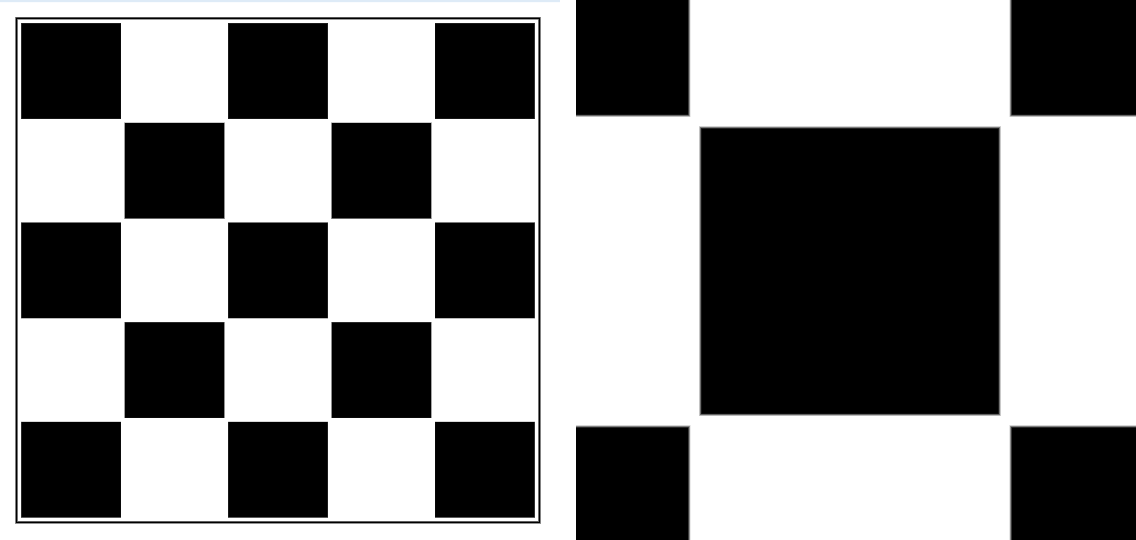
Left: the whole. Right: its middle third, enlarged.
A WebGL 2 fragment shader for this pattern:

```glsl
#version 300 es
precision highp float;
// A five by five checkerboard of black blocks with white gaps, inside a thin black frame.

uniform vec2 u_resolution;
out vec4 outColor;

// Lengths are fractions of the canvas height.
const vec2 GRID_CENTER = vec2(0.5148, 0.4993);
const vec2 CELL_PITCH = vec2(0.1916, 0.1846);
const vec2 BLOCK_HALF = vec2(0.0924, 0.0887);
const float GRID_REACH = 2.0;            // cells on each side of the middle one
const vec2 FRAME_HALF = vec2(0.4842, 0.4667);
const float FRAME_WIDTH = 0.0038;
const float STRIP_HEIGHT = 0.004;        // pale band along the top edge
const float EDGE_SOFTNESS = 0.0018;

const vec3 PAPER = vec3(1.0);
const vec3 INK = vec3(0.0);
const vec3 STRIP = vec3(0.87, 0.92, 0.97);

// Signed distance to a sharp-cornered box.
float boxDistance(vec2 p, vec2 halfSize) {
    vec2 d = abs(p) - halfSize;
    return max(d.x, d.y);
}

float coverage(float dist, float softness) {
    return clamp(0.5 - dist / softness, 0.0, 1.0);
}

void main() {
    vec2 uv = gl_FragCoord.xy / u_resolution.y;
    vec2 p = uv - GRID_CENTER;
    float softness = max(EDGE_SOFTNESS, 1.0 / u_resolution.y);

    // Blocks: cells whose column and row sum is even.
    vec2 cell = floor(p / CELL_PITCH + 0.5);
    vec2 local = p - cell * CELL_PITCH;
    float isDark = 1.0 - mod(cell.x + cell.y, 2.0);
    float inGrid = step(max(abs(cell.x), abs(cell.y)), GRID_REACH);
    float block = coverage(boxDistance(local, BLOCK_HALF), softness) * isDark * inGrid;

    // Frame around the grid.
    float frameDistance = abs(boxDistance(p, FRAME_HALF)) - 0.5 * FRAME_WIDTH;
    float frame = coverage(frameDistance, softness);

    // Paper with the pale top band, then ink.
    float strip = coverage(1.0 - STRIP_HEIGHT - uv.y, softness);
    vec3 color = mix(PAPER, STRIP, strip);
    color = mix(color, INK, max(block, frame));
    outColor = vec4(color, 1.0);
}
```
